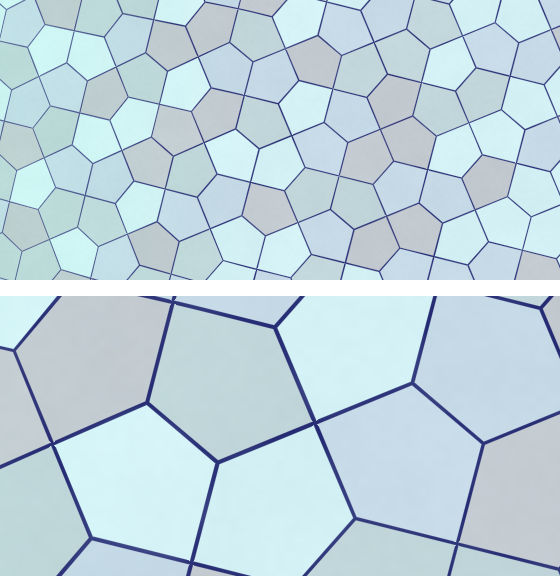
Top: the whole. Bottom: its middle third, enlarged.
Write a Shadertoy shader that draws this pattern.

```glsl
// Cairo pentagon tiling in pale glazed tints with thin navy joints.
// A square lattice, tilted and slightly squeezed at the left, holds one joint
// bar per cell; bars alternate direction, and each tile spans a lattice edge.

const float CELL = 0.222;           // lattice step, in canvas heights
const float JOINT = 0.0023;         // half width of a joint
const vec3 NAVY = vec3(0.10, 0.12, 0.42);

float hash(vec2 p) {
    return fract(sin(dot(p, vec2(127.1, 311.7))) * 43758.5453);
}

float noise(vec2 p) {
    vec2 i = floor(p), f = fract(p);
    f = f * f * (3.0 - 2.0 * f);
    return mix(mix(hash(i), hash(i + vec2(1, 0)), f.x),
               mix(hash(i + vec2(0, 1)), hash(i + vec2(1, 1)), f.x), f.y);
}

float segment(vec2 p, vec2 a, vec2 b) {
    vec2 ab = b - a;
    float t = clamp(dot(p - a, ab) / dot(ab, ab), 0.0, 1.0);
    return length(p - a - ab * t);
}

// Mild perspective: the lattice shrinks towards the left side
vec2 squeeze(vec2 p) {
    float b = max(0.0, 0.911 - p.x);
    float soft = b * b / (b + 0.13);
    return p + vec2(-0.115 * b * b, 0.104 * soft * (p.y - 0.271));
}

// Canvas position to lattice coordinates
vec2 toLattice(vec2 p) {
    mat2 axes = mat2(0.1693, -0.1440, -0.1471, -0.1667);
    return inverse(axes) * (squeeze(p) - vec2(1.0417, 0.5156));
}

// Returns distance to the nearest joint (x) and the tile id (yz)
vec3 cairo(vec2 g) {
    vec2 cell = floor(g);
    vec2 q = g - cell - 0.5;
    bool turned = mod(cell.x + cell.y, 2.0) > 0.5;
    if (turned) q = q.yx;

    vec2 a = abs(q), knee = vec2(0.0, 0.25);
    float d = min(segment(a, vec2(0), knee), segment(a, knee, vec2(0.5)));

    // Which side of the cell the tile leans on
    vec2 side = a.y > 0.25 + 0.5 * a.x ? vec2(0, 1) : vec2(1, 0);
    side *= mix(vec2(-1), vec2(1), step(0.0, q));
    if (turned) side = side.yx;
    return vec3(d, 2.0 * cell + 1.0 + side);
}

// Four glazes, spread so that neighbours mostly differ
vec3 glaze(vec2 id) {
    float k = fract(dot(id, vec2(0.31, 0.12)) + 0.35 * hash(id));
    vec3 tint = vec3(0.755, 0.845, 0.840);
    if (k < 0.75) tint = vec3(0.765, 0.800, 0.805);
    if (k < 0.55) tint = vec3(0.775, 0.860, 0.890);
    if (k < 0.27) tint = vec3(0.830, 0.950, 0.945);
    return tint + 0.02 * (hash(id + 7.3) - 0.5);
}

void mainImage(out vec4 fragColor, in vec2 fragCoord) {
    vec2 p = fragCoord / iResolution.y;
    float across = fragCoord.x / iResolution.x;
    float px = 1.0 / iResolution.y;

    vec3 tile = cairo(toLattice(p));
    vec3 col = glaze(tile.yz);

    // Light drift across the wall and faint mottling
    col += mix(vec3(-0.025, 0.015, 0.010), vec3(0.0, -0.005, 0.015),
               smoothstep(0.0, 0.5, across));
    col += 0.012 * (noise(p * 14.0) - 0.5) + 0.010 * (noise(p * 90.0) - 0.5);

    // Joints, uneven in weight and fainter at the left
    float width = JOINT * mix(0.75, 1.15, noise(p * 9.0 + 3.0));
    float ink = mix(0.68, 0.95, smoothstep(0.0, 0.4, across));
    ink *= mix(0.85, 1.0, noise(p * 22.0));
    float d = tile.x * CELL;
    float joint = 1.0 - smoothstep(width - 0.75 * px, width + 0.75 * px, d);
    col = mix(col, NAVY, joint * ink);

    fragColor = vec4(col, 1.0);
}
```
